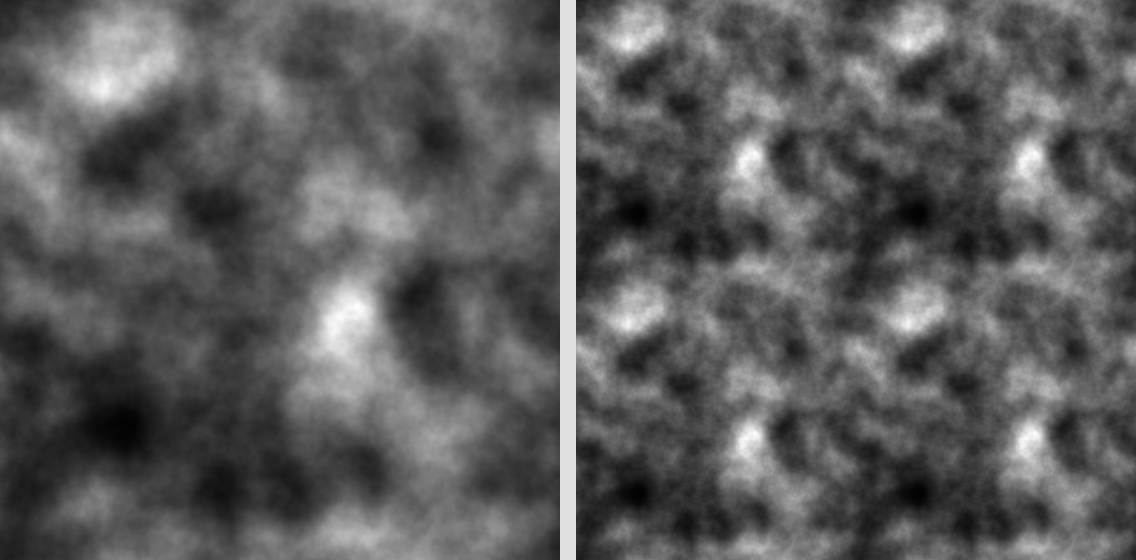
Left, the tile; right, the same tile 2 across and 2 down.
A Shadertoy shader for this texture:

```glsl
#define TAU 6.2831853
#define MEAN_GREY 0.355
#define CONTRAST 0.143
#define HIGHLIGHT_SKEW 0.1
#define MAX_WAVE 8
#define BILLOW_SCALE 6.0
#define DETAIL_PERIOD 14
#define DETAIL_GAIN 1.08
#define DETAIL_OCTAVES 4
#define SEED 23u

// Integer hash of a lattice point, 0 to 1
float hash(ivec2 cell, uint salt) {
    uvec2 q = uvec2(cell + 64) * uvec2(1597u, 3163u);
    uint h = q.x ^ (q.y * 2741u) ^ (salt * 7919u);
    h = (h ^ (h >> 15)) * 73244475u;
    h = (h ^ (h >> 13)) * 73244475u;
    h ^= h >> 16;
    return float(h & 65535u) / 65536.0;
}

// Broad billows: whole-number waves in all directions, scaled to unit variance
float billows(vec2 uv) {
    float sum = 0.0, energy = 0.0;
    for (int x = 0; x <= MAX_WAVE; x++) {
        for (int y = -MAX_WAVE; y <= MAX_WAVE; y++) {
            int lengthSq = x * x + y * y;
            bool mirrored = x == 0 && y <= 0;
            if (mirrored || lengthSq > MAX_WAVE * MAX_WAVE) continue;
            float amplitude = 1.0 / (BILLOW_SCALE + float(lengthSq));
            float phase = hash(ivec2(x, y), SEED);
            sum += amplitude * cos(TAU * (dot(vec2(x, y), uv) + phase));
            energy += 0.5 * amplitude * amplitude;
        }
    }
    return sum * inversesqrt(energy);
}

// Gradient noise that wraps after a whole number of cells
float cornerSlope(ivec2 cell, ivec2 corner, vec2 f, int period) {
    float angle = TAU * hash((cell + corner) % period, SEED + uint(period));
    return dot(vec2(cos(angle), sin(angle)), f - vec2(corner));
}

float wrappedNoise(vec2 uv, int period) {
    vec2 p = uv * float(period);
    ivec2 cell = ivec2(floor(p));
    vec2 f = fract(p);
    vec2 w = f * f * f * (f * (f * 6.0 - 15.0) + 10.0);
    float low = mix(cornerSlope(cell, ivec2(0, 0), f, period),
                    cornerSlope(cell, ivec2(1, 0), f, period), w.x);
    float high = mix(cornerSlope(cell, ivec2(0, 1), f, period),
                     cornerSlope(cell, ivec2(1, 1), f, period), w.x);
    return mix(low, high, w.y);
}

// Fine wisps: each octave doubles the period and halves the strength
float wisps(vec2 uv) {
    float sum = 0.0, gain = DETAIL_GAIN;
    int period = DETAIL_PERIOD;
    for (int i = 0; i < DETAIL_OCTAVES; i++) {
        sum += gain * wrappedNoise(uv, period);
        gain *= 0.5;
        period *= 2;
    }
    return sum;
}

void mainImage(out vec4 fragColor, in vec2 fragCoord) {
    vec2 uv = fragCoord / iResolution.xy;
    float density = billows(uv) + wisps(uv);

    // Stretch the bright side and compress the dark side
    float tone = density + HIGHLIGHT_SKEW * (density * density - 1.0);
    float grey = clamp(MEAN_GREY + CONTRAST * tone, 0.0, 1.0);
    fragColor = vec4(vec3(grey), 1.0);
}
```
